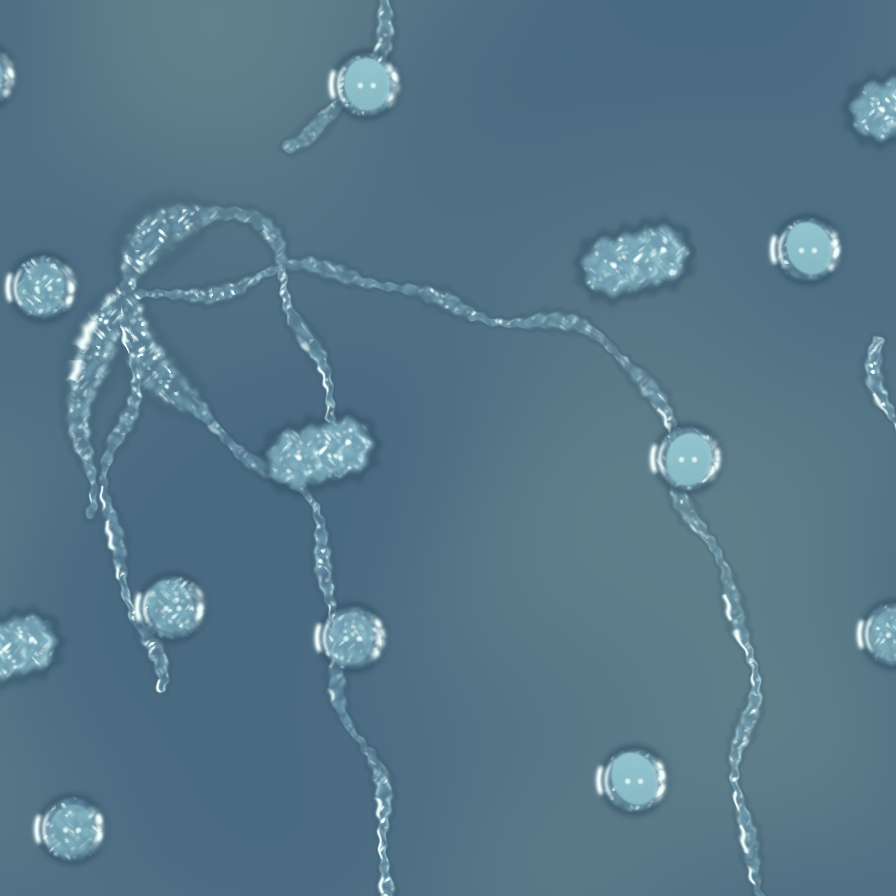
Write a WebGL 2 fragment shader that draws this texture.

```glsl
#version 300 es
precision highp float;
// Glassy beads, milky pods and glinting wet threads over a soft blue-grey haze.
uniform vec2 u_resolution;
out vec4 fragColor;

const vec3 HAZE_BLUE = vec3(0.288, 0.418, 0.508);
const vec3 HAZE_GREY = vec3(0.385, 0.510, 0.550);
const vec3 SHADOW = vec3(0.19, 0.31, 0.39);
const vec3 BODY = vec3(0.43, 0.61, 0.69);
const vec3 CORE = vec3(0.56, 0.76, 0.80);
const vec3 PALE = vec3(0.71, 0.87, 0.89);
const vec3 GLINT = vec3(0.94, 1.00, 0.99);
const float BEAD_GRID = 5.0;
const float BEAD_RADIUS = 0.036;
const float GRAIN_SCALE = 150.0;
const float MOTTLE_SCALE = 75.0;
const float THREAD_WIDTH = 0.0068;
const vec2 HUB = vec2(0.14, 0.67);
const float DOWN = -1.45;
const int STEPS = 44;
const int THREADS = 7;
const float LENGTHS[THREADS] = float[](0.26, 0.46, 0.85, 1.35, 0.44, 0.23, 0.28);

float bell(float x, float width) { return exp(-x * x / (width * width)); }

vec2 hash2(vec2 p) {
  vec3 h = fract(vec3(p.xyx) * vec3(0.1031, 0.1030, 0.0973));
  h += dot(h, h.yzx + 33.33);
  return fract((h.xx + h.yz) * h.zy);
}

// Cellular noise: distance to the nearest point, and that point's random value.
vec2 cellular(vec2 p) {
  vec2 base = floor(p), best = vec2(9.0, 0.0);
  for (int j = -1; j <= 1; j++)
    for (int i = -1; i <= 1; i++) {
      vec2 cell = base + vec2(i, j), rnd = hash2(cell + 40.0);
      float d = length(cell + rnd - p);
      if (d < best.x) best = vec2(d, fract(rnd.x * 7.3 + rnd.y * 3.1));
    }
  return best;
}

vec3 haze(vec2 p) {
  float wave = cos(6.3 * (p.x - 0.76)) * cos(4.0 * (p.y - 0.33))
             + 0.16 * sin(p.x * 13.0 + 2.0 * sin(p.y * 6.0)) + 0.12 * sin(p.y * 17.0 - p.x * 8.0);
  return mix(HAZE_BLUE, HAZE_GREY, smoothstep(-0.8, 1.4, wave));
}

// Wandering threads; x: distance over width, y: signed side, z: arc length, w: steepness.
vec4 threads(vec2 p) {
  vec4 best = vec4(99.0, 0.0, 0.0, 0.0);
  for (int k = 0; k < THREADS; k++) {
    float fk = float(k), free = fk - 5.0;
    bool fromHub = k < 5;
    vec2 a = fromHub ? HUB : vec2(0.43 + 0.55 * free, 1.02 - 0.40 * free);
    float aim = fromHub ? -2.4 + 0.8 * fk : DOWN;
    float hook = k == 5 ? -1.9 : 0.0;
    float stride = LENGTHS[k] / float(STEPS);
    for (int i = 0; i < STEPS; i++) {
      float t = float(i) / float(STEPS), s = t * LENGTHS[k];
      float heading = mix(aim, DOWN, smoothstep(0.15, 0.7, t)) + hook * t * t
                    + 0.30 * sin(s * 17.0 + fk * 2.0) + 0.25 * sin(s * 39.0 + fk * 5.0);
      vec2 dir = vec2(cos(heading), sin(heading));
      float along = clamp(dot(p - a, dir), 0.0, stride);
      vec2 off = p - a - dir * along;
      s += along;
      float swell = bell(s - 0.08, 0.06) * (fromHub && k % 2 == 0 ? 1.0 : 0.0);
      float width = THREAD_WIDTH * (0.85 + 0.3 * sin(s * 47.0 + fk) + 1.9 * swell);
      float u = length(off) / width;
      if (u < best.x)
        best = vec4(u, (dir.x * off.y - dir.y * off.x) / width, s + fk, abs(dir.y));
      a += dir * stride;
    }
  }
  return best;
}

vec3 drawThreads(vec3 col, vec2 p, float sparkle, float mottle) {
  vec4 th = threads(p + 0.0013 * sin(p.yx * 310.0 + 2.0 * sin(p * 130.0)));
  float body = 1.0 - smoothstep(0.5, 1.25, th.x);
  float steep = smoothstep(0.6, 0.95, th.w);
  float lively = smoothstep(-0.6, 0.7, sin(th.z * 19.0) + 0.6 * sin(th.z * 43.0));
  col = mix(col, SHADOW, 0.22 * bell(th.x - 1.5, 0.5));
  col = mix(col, BODY, body * (0.25 + 0.55 * mottle));
  float wall = bell(th.x - 0.85, 0.3) * mix(0.15, 0.75, mottle);
  col = mix(col, PALE, wall * (0.25 + 0.6 * lively * steep));
  col = mix(col, GLINT, sparkle * body * (0.35 + 0.65 * lively));
  float dash = smoothstep(0.1, 0.5, sin(th.z * 26.0) + 0.7 * sin(th.z * 139.0) - 0.2);
  float edge = bell(th.x - 0.85, 0.36) * smoothstep(0.2, 0.6, -th.y);
  return mix(col, GLINT, edge * dash * steep);
}

vec3 drawBead(vec3 col, vec2 q, float sparkle, float mottle, vec2 rnd) {
  float r = length(q), side = q.x / max(r, 0.001);
  float clear = smoothstep(0.15, 0.5, rnd.x);
  float shell = 1.0 - smoothstep(0.85, 1.05, r);
  col = mix(col, SHADOW, 0.6 * bell(r - 0.98, 0.17) * (0.65 + 0.35 * abs(q.y)));
  col = mix(col, BODY, shell * (0.3 + 0.4 * mottle));
  // Milky core, tilted and slightly off centre.
  vec2 c = q - 0.12 * (rnd - 0.5);
  c = vec2(c.x + c.y * (rnd.y - 0.5) * 0.35, c.y);
  float core = 1.0 - smoothstep(0.88, 1.03, length(c / vec2(0.74, 0.85)));
  vec3 fill = mix(mix(BODY, CORE, 0.25 + 0.5 * mottle), CORE, clear) + 0.03 * q.y;
  col = mix(col, fill, core * mix(0.75, 0.95, clear));
  col = mix(col, GLINT, shell * sparkle * (1.0 - core * clear) * 0.7);
  float left = bell(r - 1.1, 0.10) * smoothstep(0.88, 0.97, -side);
  float right = bell(r - 0.88, 0.13) * smoothstep(0.6, 0.92, side) * (0.35 + 0.85 * mottle);
  float inner = bell(r - 0.87, 0.07) * smoothstep(0.7, 0.95, -side) * 0.7;
  float specks = 1.0 - smoothstep(0.03, 0.13, length(vec2(abs(q.x) - 0.2, q.y + 0.03)));
  return mix(col, GLINT, clamp(left + right + inner + specks * 0.8, 0.0, 1.0));
}

// A pod is a slanted row of three merged lumps in a rough milky skin.
vec3 drawPod(vec3 col, vec2 q, float sparkle, float mottle) {
  q += 0.07 * sin(q.yx * 9.0 + 2.0);
  float r = 9.0, speck = 9.0, rim = 0.0;
  for (int i = -1; i <= 1; i++) {
    vec2 lump = q - float(i) * vec2(0.78, 0.2);
    float d = length(lump);
    r = min(r, d);
    speck = min(speck, length(lump - vec2(0.1, 0.1)));
    rim += bell(d - 0.72, 0.09) * smoothstep(0.1, 0.9, lump.x / max(d, 0.001));
  }
  float body = 1.0 - smoothstep(0.72, 1.08, r);
  col = mix(col, SHADOW, 0.45 * bell(r - 1.08, 0.2));
  col = mix(col, mix(BODY, CORE, 0.15 + 0.65 * mottle * (1.0 - 0.6 * r)), body * 0.9);
  col = mix(col, PALE, min(rim, 1.0) * body * (0.2 + 0.6 * mottle));
  return mix(col, GLINT, max(sparkle * body * 0.75, 1.0 - smoothstep(0.04, 0.17, speck)));
}

void main() {
  vec2 p = gl_FragCoord.xy / u_resolution.y;
  vec2 grain = cellular(p * GRAIN_SCALE + 0.6 * sin(p.yx * 170.0));
  float mottle = 1.0 - smoothstep(0.1, 0.75, cellular(p * MOTTLE_SCALE + 0.4 * sin(p.yx * 90.0)).x);
  float sparkle = (1.0 - smoothstep(0.15, 0.65, grain.x)) * smoothstep(0.45, 0.9, grain.y)
                * (0.35 + 0.8 * mottle);
  vec3 col = drawThreads(haze(p), p, sparkle, mottle);

  // Staggered grid, with about half of the cells filled.
  vec2 g = p * BEAD_GRID;
  g.x += 0.37 * floor(g.y);
  vec2 cell = floor(g), rnd = hash2(cell + 7.0);
  float slot = mod(2.0 * cell.x + cell.y, 5.0);
  vec2 q = (g - cell - mix(vec2(0.33), vec2(0.67), rnd)) / (BEAD_GRID * BEAD_RADIUS);
  if (slot == 1.0 && mod(cell.x, 2.0) == 0.0) col = drawPod(col, q * 1.08, sparkle, mottle);
  else if (slot < 2.0 || (slot == 3.0 && mod(cell.y, 2.0) == 1.0))
    col = drawBead(col, q, sparkle, mottle, rnd);
  fragColor = vec4(col, 1.0);
}
```
